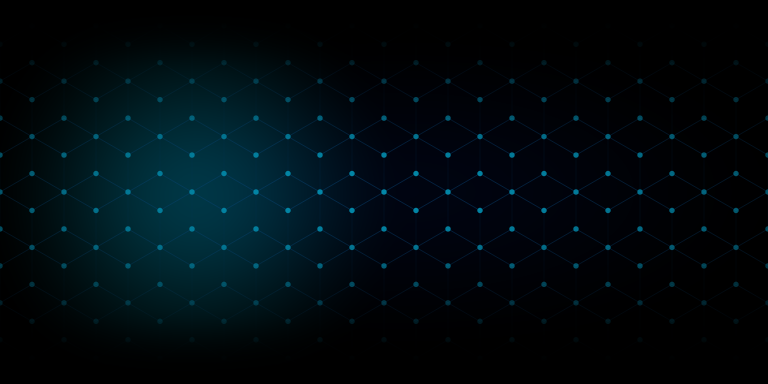
A Shadertoy shader for this background:

```glsl
// A dim teal and navy glow behind a fading lattice of rhombi with bright nodes.

// Antialiased coverage of a shape, from its signed distance.
float coverage(float dist, float pixel) {
    return clamp(0.5 - dist / pixel, 0.0, 1.0);
}

// Folds the plane into one quarter of a rhombus cell; odd rows shift by half a cell.
vec2 foldCell(vec2 p) {
    float rowHeight = 0.25 / sqrt(3.0);
    float row = floor(p.y / rowHeight + 0.5);
    float x = mod(p.x + row / 12.0, 1.0 / 6.0) - 1.0 / 12.0;
    return abs(vec2(x, p.y - row * rowHeight));
}

// Soft light: teal on the left, navy across the middle.
vec3 backgroundGlow(vec2 p) {
    float teal = smoothstep(0.57, 0.0, length(p - vec2(-0.5, -0.01)));
    float navy = smoothstep(1.0, 0.0, length((p - vec2(0.05, 0.0)) / vec2(1.05, 0.45)));
    vec3 light = vec3(0.0, 0.205, 0.24) * teal + vec3(0.0, 0.015, 0.065) * navy;
    return light * smoothstep(0.5, 0.3, abs(p.y));
}

void mainImage(out vec4 fragColor, in vec2 fragCoord) {
    vec2 p = (fragCoord - 0.5 * iResolution.xy) / iResolution.y;
    float pixel = 1.0 / iResolution.y;
    vec3 color = backgroundGlow(p);

    // The lattice fades towards the top, the bottom and the sides.
    float fade = smoothstep(0.46, 0.03, abs(p.y)) * (1.0 - 0.42 * p.x * p.x);

    // Cell corners: one at the side, one at the top.
    vec2 cell = foldCell(p);
    vec2 side = vec2(1.0 / 12.0, 0.0);
    vec2 top = vec2(0.0, side.x / sqrt(3.0));

    // Slanted rhombus edges and fainter upright links.
    float slant = abs(dot(cell - side, vec2(0.5, 0.866)));
    float upright = min(side.x - cell.x, cell.y > top.y ? cell.x : 1.0);
    float slantLine = coverage(slant - 0.001, pixel);
    float uprightLine = coverage(upright - 0.001, pixel);
    color = mix(color, vec3(0.03, 0.27, 0.47), 0.5 * fade * slantLine);
    color = mix(color, vec3(0.02, 0.2, 0.36), 0.22 * fade * uprightLine);

    // Round nodes at the corners.
    float node = min(length(cell - side), length(cell - top)) - 0.007;
    color = mix(color, vec3(0.01, 0.55, 0.68), 0.95 * fade * coverage(node, pixel));

    fragColor = vec4(color, 1.0);
}
```
